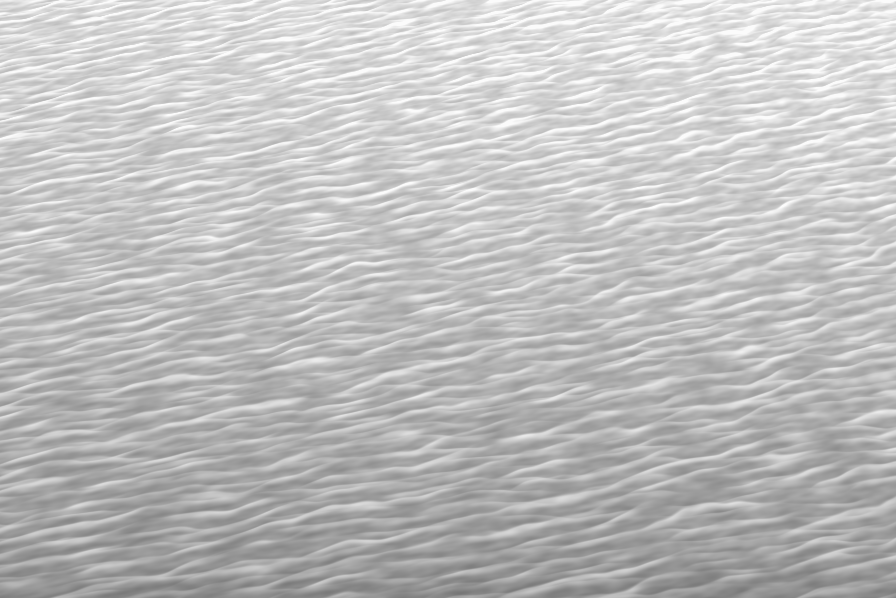
Reproduce this texture procedurally as a Shadertoy shader.

```glsl
// Grey rippled water seen at a slant, brighter and finer towards the top.
#define BOTTOM_TONE 0.60
#define TOP_TONE 0.88
#define GLARE 0.05
#define FAR_SCALE 0.5
#define RIPPLE_FREQ 32.0
#define MAIN_SLOPE 0.24
#define CROSS_SLOPE 0.11
#define CREST_CONTRAST 0.225
#define SWELL_CONTRAST 0.015
#define FINE_CONTRAST 0.09

vec2 hashGradient(vec2 cell) {
    vec3 h = fract(cell.xyx * vec3(0.1031, 0.1030, 0.0973));
    h += dot(h, h.yzx + 33.33);
    float angle = 6.2832 * fract((h.x + h.y) * h.z);
    return vec2(cos(angle), sin(angle));
}

// Gradient noise, about -0.6 to 0.6
float noise(vec2 p) {
    vec2 i = floor(p), f = p - i;
    vec2 u = f * f * f * (f * (f * 6.0 - 15.0) + 10.0);
    vec2 e = vec2(0.0, 1.0);
    float a = dot(hashGradient(i), f);
    float b = dot(hashGradient(i + e.yx), f - e.yx);
    float c = dot(hashGradient(i + e.xy), f - e.xy);
    float d = dot(hashGradient(i + e.yy), f - e.yy);
    return mix(mix(a, b, u.x), mix(c, d, u.x), u.y);
}

// Broken wave train: a soft rise to a thin bright crest with a sharp upper edge
float ripples(vec2 p, float slope, float freq, float seed) {
    vec2 r = vec2(p.x, p.y - slope * p.x) + seed;
    float phase = freq * r.y
                + 0.85 * noise(r * vec2(6.0, 9.0))
                + 0.24 * noise(r * vec2(19.0, 26.0));
    float t = fract(phase);
    float crest = smoothstep(0.15, 0.8, t) * (1.0 - smoothstep(0.8, 1.0, t));
    float strength = smoothstep(-0.45, 0.35, noise(r * vec2(8.5, freq * 0.8) + 40.0));
    return crest * crest * strength;
}

void mainImage(out vec4 fragColor, in vec2 fragCoord) {
    vec2 uv = fragCoord / iResolution.xy;
    float aspect = iResolution.x / iResolution.y;

    // Perspective: features shrink with distance
    float scale = mix(1.0, FAR_SCALE, uv.y);
    vec2 water = vec2((uv.x - 0.5) * aspect / scale,
                      -log(scale) / (1.0 - FAR_SCALE));

    // Two crossing wave trains, screened so that overlaps do not glare
    float mainCrest = ripples(water, MAIN_SLOPE, RIPPLE_FREQ, 11.3);
    float crossCrest = 0.6 * ripples(water, CROSS_SLOPE, RIPPLE_FREQ * 1.25, 27.7);
    float crests = 1.0 - (1.0 - mainCrest) * (1.0 - crossCrest);

    // Faint swell and fine streaks along the waves
    vec2 along = vec2(water.x, water.y - 0.16 * water.x);
    float swell = noise(along * vec2(5.0, 17.0) + 70.0);
    float fine = noise(along * vec2(17.0, 78.0) + 90.0)
               + 0.5 * noise(along * vec2(38.0, 125.0) + 130.0);

    // Reflected sky light
    float tone = mix(BOTTOM_TONE, TOP_TONE, uv.y)
               + GLARE * uv.y * (uv.x - 0.4)
               - 0.03 * (1.0 - smoothstep(0.0, 0.08, uv.y));
    tone += CREST_CONTRAST * (crests - 0.23)
          + SWELL_CONTRAST * swell + FINE_CONTRAST * fine;
    fragColor = vec4(vec3(clamp(tone, 0.0, 0.985)), 1.0);
}
```
